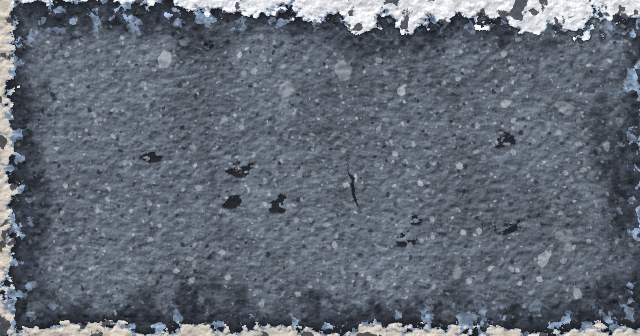
This texture is drawn by a Shadertoy shader. Its source:

```glsl
// Weathered blue-grey stone block with pale grains, pits and flaking white mortar.
#define STONE vec3(0.375, 0.41, 0.455)
#define SHADOW vec3(0.15, 0.165, 0.20)
#define PIT vec3(0.10, 0.10, 0.115)
#define GRAIN vec3(0.68, 0.70, 0.72)
#define MORTAR vec3(0.87, 0.88, 0.90)
#define WARM_MORTAR vec3(0.78, 0.75, 0.71)
#define BLUE_FLAKE vec3(0.50, 0.58, 0.68)
#define RELIEF 0.85
#define MOTTLE 0.55
#define PIT_COUNT 9

float hash(vec2 p) {
    return fract(sin(dot(p, vec2(127.1, 311.7))) * 43758.5);
}

float noise(vec2 p) {
    vec2 i = floor(p), f = fract(p);
    f = f * f * (3.0 - 2.0 * f);
    float low = mix(hash(i), hash(i + vec2(1, 0)), f.x);
    float high = mix(hash(i + vec2(0, 1)), hash(i + vec2(1, 1)), f.x);
    return mix(low, high, f.y);
}

// Fractal noise centred on zero
float fbm(vec2 p) {
    float sum = 0.0, amp = 0.5;
    for (int i = 0; i < 5; i++) {
        sum += amp * (noise(p) - 0.5);
        p = mat2(0.8, 0.6, -0.6, 0.8) * p * 2.03 + 7.3;
        amp *= 0.5;
    }
    return sum;
}

// Scattered angular chips: returns coverage weighted by each chip's strength
float chips(vec2 p, float cells, float density, float seed, float blur) {
    vec2 g = p * cells;
    g += 0.12 * vec2(noise(g * 4.0), noise(g * 4.0 + 19.0));
    vec2 id = floor(g);
    float cover = 0.0;
    for (int y = -1; y <= 1; y++)
    for (int x = -1; x <= 1; x++) {
        vec2 cell = id + vec2(x, y);
        vec2 key = cell + seed;
        float size = hash(key + 3.1);
        float turn = 6.283 * hash(key + 5.7);
        vec2 q = g - cell - vec2(hash(key + 11.3), hash(key + 17.9));
        q = mat2(cos(turn), sin(turn), -sin(turn), cos(turn)) * q;
        q.y *= 1.0 + 0.8 * hash(key + 23.3);
        q = abs(q);
        float d = max(q.x, 0.5 * q.x + 0.87 * q.y) - mix(0.12, 0.34, size * size);
        float on = step(hash(key), density);
        float strength = 0.35 + 0.65 * hash(key + 31.7);
        cover = max(cover, on * strength * smoothstep(blur, -blur, d / cells));
    }
    return cover;
}

void mainImage(out vec4 fragColor, in vec2 fragCoord) {
    vec2 p = fragCoord / iResolution.y;
    float width = iResolution.x / iResolution.y;
    float blur = max(0.0016, 0.8 / iResolution.y);
    float broad = fbm(p * 5.0);
    float ragged = fbm(p * 14.0 + 40.0);
    float fine = fbm(p * vec2(55.0, 70.0));
    float lit = fine - fbm((p + vec2(-0.003, 0.005)) * vec2(55.0, 70.0));

    // Rough stone, darker towards its borders
    vec3 col = STONE * (1.0 + 0.4 * broad + MOTTLE * fine + RELIEF * lit);
    float border = min(min(p.x - 0.04, width - p.x), min(p.y - 0.02, 0.97 - p.y));
    float grime = smoothstep(0.13, 0.0, border + 0.30 * broad + 0.15 * ragged);
    col = mix(col, SHADOW * (1.0 + 2.0 * fine), 0.72 * grime);

    // Dark specks, then pale grains in three sizes
    col = mix(col, PIT, 0.65 * chips(p, 42.0, 0.26, 71.0, blur));
    float grains = chips(p, 58.0, 0.24, 13.0, blur);
    grains = max(grains, chips(p, 30.0, 0.24, 37.0, blur));
    grains = max(grains, chips(p, 11.0, 0.10, 53.0, blur));
    col = mix(col, GRAIN * (1.0 + 0.5 * fine), 0.85 * grains * (1.0 - 0.6 * grime));

    // Hollows with a pale lower lip
    for (int i = 0; i < PIT_COUNT; i++) {
        vec2 key = vec2(float(i), 4.7);
        vec2 centre = vec2(width, 1.0) * (0.12 + 0.76 * vec2(hash(key), hash(key + 9.1)));
        vec2 q = (p - centre) * vec2(0.8, 1.2) + 0.06 * vec2(ragged, fine);
        float radius = mix(0.010, 0.026, hash(key + 2.3));
        float d = length(q) - radius + 0.07 * fine;
        float lip = smoothstep(0.008, 0.0, abs(d)) * smoothstep(0.0, -radius, q.y);
        col = mix(col, PIT, 0.8 * smoothstep(0.006, -0.006, d));
        col = mix(col, STONE * 1.15, 0.5 * lip);
    }

    // Slanting crack
    float along = (p.y - 0.37) / 0.16;
    float crackX = 1.08 - 0.06 * along + 0.10 * ragged;
    float taper = 0.006 * smoothstep(0.0, 0.3, along) * smoothstep(1.0, 0.5, along);
    float crack = smoothstep(blur, -blur, abs(p.x - crackX) - taper);
    col = mix(col, PIT, 0.85 * crack * step(0.0005, taper));

    // Mortar depth: thick and torn at upper right, thin elsewhere
    float right = smoothstep(0.80, 1.05, p.x);
    float top = 0.008 + 0.027 * smoothstep(0.46, 0.58, p.x) + 0.045 * right;
    float upper = top - (1.0 - p.y);
    float side = max(0.035 - p.x, 0.024 - p.y);
    float torn = mix(0.09, 0.24, right * smoothstep(0.7, 0.9, p.y));
    float depth = max(upper, side) + torn * ragged + 0.06 * fine;
    col = mix(col, PIT, 0.7 * smoothstep(-0.022, -0.002, depth));

    // Loose bluish flakes near the edges
    float near = smoothstep(0.12, 0.0, border);
    float flakes = smoothstep(0.15, 0.20, fbm(p * 32.0 + 90.0) + 0.07 * near) * near;
    col = mix(col, BLUE_FLAKE * (1.1 + 1.5 * fine), 0.85 * flakes);

    // Chalky mortar with blue rims and dirt
    vec3 chalk = mix(MORTAR, WARM_MORTAR, smoothstep(-0.01, 0.01, side - upper));
    chalk = mix(BLUE_FLAKE, chalk, smoothstep(0.0, 0.014, depth + 0.03 * fine));
    chalk *= 1.0 + 0.35 * fine + 0.5 * lit;
    chalk = mix(chalk, SHADOW, 0.75 * smoothstep(0.13, 0.19, fbm(p * 24.0 + 15.0)));
    col = mix(col, chalk, smoothstep(-blur, blur, depth));

    fragColor = vec4(clamp(col, 0.0, 1.0), 1.0);
}
```
